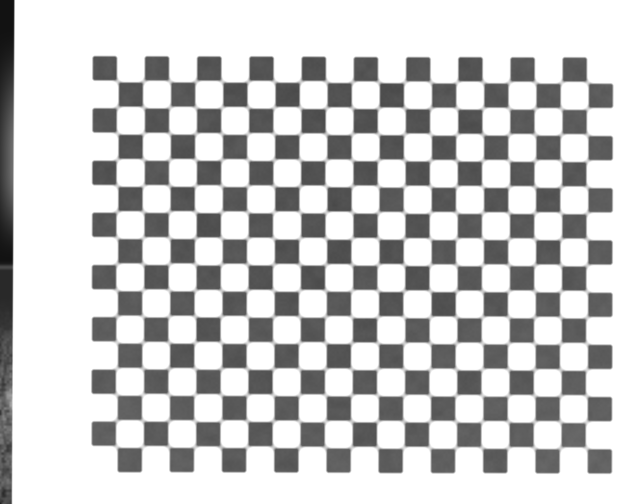
Reproduce this pattern procedurally as a Shadertoy shader.

```glsl
#define GRID vec2(20.0, 16.0)         // squares across and down
#define CENTRE vec2(0.699, 0.4745)    // grid centre, in canvas heights
#define PITCH 0.0518                  // spacing of the squares
#define TILT 0.003                    // slight clockwise turn
#define HALF_SIDE 0.452               // square half side, in pitches
#define ROUNDING 0.08                 // corner radius, in pitches
#define BRIDGE 0.30                   // blending where corners meet
#define EDGE vec2(-0.034, 0.054)      // soft border, inside to outside
#define JITTER 0.012                  // wander of each square
#define TONE 0.345                    // mean grey of the squares
#define STRIP vec2(0.0235, 0.0050)    // strip width at the foot, growth upward

float hash(vec2 p) {
    vec3 q = fract(vec3(p.xyx) * 0.1031);
    q += dot(q, q.yzx + 33.33);
    return fract((q.x + q.y) * q.z);
}

float noise(vec2 p) {
    vec2 i = floor(p), f = fract(p);
    f = f * f * (3.0 - 2.0 * f);
    return mix(mix(hash(i), hash(i + vec2(1, 0)), f.x),
               mix(hash(i + vec2(0, 1)), hash(i + vec2(1, 1)), f.x), f.y);
}

float roundedBox(vec2 p, float halfSide, float radius) {
    vec2 q = abs(p) - halfSide + radius;
    return length(max(q, 0.0)) + min(max(q.x, q.y), 0.0) - radius;
}

float smoothMin(float a, float b, float k) {
    float h = max(k - abs(a - b), 0.0) / k;
    return min(a, b) - 0.25 * k * h * h;
}

// Returns the blended distance to the dark squares and the nearest cell.
vec3 checkerboard(vec2 g) {
    float blended = 9.0, nearest = 9.0;
    vec2 nearestCell = vec2(0.0), base = floor(g - 0.5);
    for (int k = 0; k < 4; k++) {
        vec2 cell = base + vec2(k & 1, k >> 1);
        bool inside = all(greaterThanEqual(cell, vec2(0.0))) && all(lessThan(cell, GRID));
        if (!inside || mod(cell.x + cell.y, 2.0) < 0.5) continue;
        vec2 wander = vec2(hash(cell + 3.7), hash(cell + 41.3)) - 0.5;
        float d = roundedBox(g - cell - 0.5 - JITTER * wander, HALF_SIDE, ROUNDING);
        blended = smoothMin(blended, d, BRIDGE);
        if (d < nearest) {
            nearest = d;
            nearestCell = cell;
        }
    }
    return vec3(blended, nearestCell);
}

// Darkest above the middle, paler to the sides and foot, faintly mottled.
float squareTone(vec2 cell, vec2 g) {
    vec2 fromDark = (g / GRID - vec2(0.42, 0.85)) * vec2(1.1, 0.8);
    float shade = TONE - 0.025 + 0.09 * min(dot(fromDark, fromDark), 0.7);
    shade += 0.030 * (hash(cell + 17.0) - 0.5);
    return shade + 0.035 * (noise(g * 3.0) - 0.5) + 0.015 * (noise(g * 11.0) - 0.5);
}

// Dark margin: a soft glow above, a seam, then rough mottling below.
float stripTone(vec2 uv, float across) {
    float glow = smoothstep(0.95, 0.70, uv.y) * smoothstep(0.48, 0.66, uv.y);
    float upper = 0.07 + glow * (0.14 + 0.24 * across);
    float rough = noise(uv * vec2(130.0, 45.0)) * 0.6 + noise(uv * 190.0) * 0.4;
    float lower = 0.16 + 0.42 * rough * smoothstep(0.42, 0.22, uv.y);
    lower += 0.20 * smoothstep(0.03, 0.0, abs(uv.y - 0.21)) * across;
    lower *= 0.65 + 0.35 * smoothstep(0.0, 0.10, uv.y);
    float seam = 0.14 * smoothstep(0.008, 0.0, abs(uv.y - 0.47));
    return mix(lower, upper, smoothstep(0.465, 0.485, uv.y)) + seam;
}

void mainImage(out vec4 fragColor, in vec2 fragCoord) {
    vec2 uv = fragCoord / iResolution.y;
    float pixel = 1.0 / iResolution.y;
    float grey = 1.0;

    // Checkerboard of soft squares
    vec2 p = uv - CENTRE;
    vec2 g = vec2(p.x - TILT * p.y, p.y + TILT * p.x) / PITCH + 0.5 * GRID;
    vec3 board = checkerboard(g);
    float soften = 0.25 * pixel / PITCH;
    float ink = 1.0 - smoothstep(EDGE.x - soften, EDGE.y + soften, board.x);
    grey = mix(grey, squareTone(board.yz, g), ink);

    // Dark strip along the left margin
    float width = STRIP.x + STRIP.y * uv.y;
    float blur = max(0.0022, pixel);
    float strip = 1.0 - smoothstep(-blur, blur, uv.x - width);
    grey = mix(grey, stripTone(uv, clamp(uv.x / width, 0.0, 1.0)), strip);

    fragColor = vec4(vec3(grey), 1.0);
}
```
